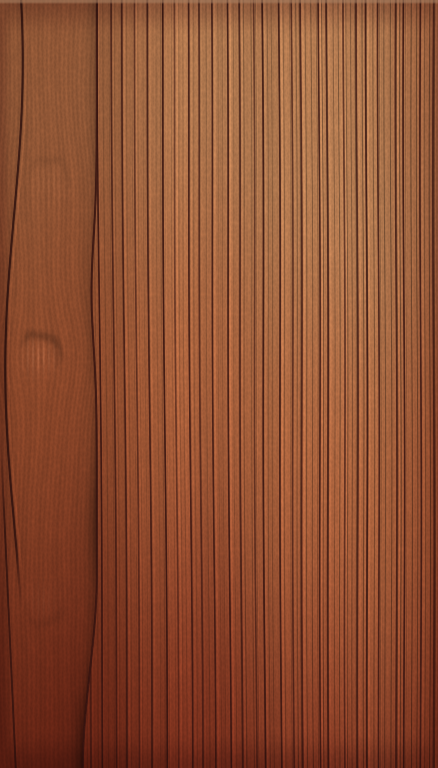
Give the GLSL for this texture, as a Shadertoy shader.

```glsl
// Warm timber panel: a knotty plank on the left, thin vertical ribs on the right.
// Ribs are one-dimensional cellular noise, fibres are fine cellular noise,
// and the plank grain is a sine wave bent around three knots.

float hash(vec2 p) {
    p = fract(p * vec2(0.1031, 0.1137));
    p += dot(p, p.yx + 33.33);
    return fract((p.x + p.y) * p.x * 17.0);
}

// Distance to the nearest scattered point
float cellular(vec2 p) {
    vec2 cell = floor(p);
    float nearest = 2.0;
    for (int j = -1; j <= 1; j++)
        for (int i = -1; i <= 1; i++) {
            vec2 c = cell + vec2(i, j);
            vec2 point = c + vec2(hash(c), hash(c + 71.0));
            nearest = min(nearest, length(p - point));
        }
    return nearest;
}

// Crisp line at signed distance d, smoothed over about one pixel
float line(float d, float halfWidth) {
    float soft = 0.6 / iResolution.x;
    return 1.0 - smoothstep(halfWidth - soft, halfWidth + soft, abs(d));
}

// x: groove darkness, y: lit edge beside it, z: random tone of the rib
vec3 grooves(float x, float count, float halfWidth, float seed) {
    float cell = floor(x * count);
    vec3 result = vec3(0.0);
    for (float i = -1.0; i <= 1.0; i++) {
        float id = cell + i;
        float centre = (id + 0.5 + 0.5 * (hash(vec2(id, seed)) - 0.5)) / count;
        float depth = 0.6 + 0.4 * hash(vec2(id, seed + 9.0));
        float d = x - centre;
        result.x = max(result.x, depth * line(d, halfWidth));
        result.y = max(result.y, depth * line(d - 0.0055, 0.002));
        if (d > 0.0) result.z = hash(vec2(id, seed + 23.0));
    }
    return result;
}

// Broad colour: red-brown below, orange in the middle, golden above
vec3 woodColor(vec2 uv) {
    vec3 redBrown = vec3(0.45, 0.175, 0.105);
    vec3 orange = vec3(0.63, 0.365, 0.225);
    vec3 golden = vec3(0.66, 0.45, 0.295);
    float h = uv.y + 0.14 * smoothstep(0.45, 0.8, uv.x) + 0.02 * sin(uv.x * 23.0);
    vec3 color = mix(redBrown, orange, smoothstep(-0.05, 0.55, h));
    color = mix(color, golden, smoothstep(0.45, 0.9, h));
    color *= mix(vec3(0.86, 0.76, 0.72), vec3(1.05), smoothstep(0.12, 0.5, uv.x));
    return color * mix(vec3(1.0), vec3(0.88, 0.80, 0.78), smoothstep(0.84, 1.0, uv.x));
}

vec3 plank(vec2 uv, vec2 p, float edge, vec3 color) {
    // Knots bend the grain and leave a faint rim with pale fibres inside
    float bend = 0.0, rim = 0.0, pale = 0.0;
    for (float i = 0.0; i < 3.0; i++) {
        vec2 knot = vec2(0.10 + 0.012 * sin(i * 4.0), 0.38 + 0.64 * i - 0.08 * i * i);
        vec2 d = p - knot;
        float strength = i == 1.0 ? 0.9 : 0.3;
        float r = length(d * vec2(1.0, 0.85)) + 0.004 * sin(d.x * 90.0 + i);
        bend += strength * d.x * exp(-dot(d, d) * 70.0);
        float side = smoothstep(-0.02, 0.05, i == 0.0 ? -d.y : d.y + 0.5 * d.x);
        rim += strength * side * exp(-pow(abs(r - 0.043) / 0.009, 2.0));
        pale += strength * exp(-r * r * 800.0) * pow(0.5 + 0.5 * sin(p.x * 520.0), 2.0);
    }
    float wave = 0.006 * sin(p.y * 5.0) + 0.003 * sin(p.y * 11.0 + p.x * 20.0);
    float grainX = p.x - 0.55 * bend + wave;
    color *= 1.0 + 0.04 * sin(grainX * 640.0) + 0.02 * sin(grainX * 170.0 + sin(p.y * 4.0));
    color *= 1.0 - 0.22 * rim;
    color += vec3(0.13, 0.10, 0.08) * pale;

    // Long winding cracks with a shadow and a lit lip
    vec3 crackColor = vec3(0.17, 0.06, 0.05);
    float crack = uv.x - 0.032 - 0.020 * cos(7.85 * (uv.y - 0.92));
    float reach = smoothstep(0.2, 0.3, uv.y);
    float lower = uv.x - 0.036 + 0.08 * uv.y;
    color *= 1.0 - 0.14 * reach * exp(-abs(crack) * 110.0);
    color *= 1.0 + 0.16 * reach * line(crack - 0.007, 0.0025);
    color = mix(color, crackColor, 0.8 * reach * line(crack, 0.0024));
    color = mix(color, crackColor, 0.7 * line(lower, 0.0022) * smoothstep(0.45, 0.3, uv.y));

    // Rounded shoulder with a deep hollow near the foot
    float hollow = exp(-pow(abs(uv.y - 0.32) / 0.08, 2.0)) + smoothstep(0.16, 0.04, uv.y);
    return color * (1.0 - (0.24 + 0.26 * hollow) * exp(-(edge - uv.x) * 60.0));
}

vec3 ribs(vec2 uv, vec3 color) {
    float lean = 0.018 * (1.0 - uv.y) * (1.0 - uv.x);
    float x = uv.x - lean + 0.0015 * sin(uv.y * 7.0 + uv.x * 9.0);
    vec3 coarse = grooves(x, 34.0, 0.0019, 3.0);
    vec3 fine = grooves(x, 78.0, 0.0012, 41.0);
    float fineShare = mix(0.14, 0.36, smoothstep(0.4, 0.75, uv.x));
    color *= 0.96 + 0.07 * coarse.z + 0.05 * fine.z;
    color *= 1.0 + 0.02 * sin(x * 733.0 + 2.0 * sin(uv.y * 3.0));
    color *= 1.0 + 0.12 * coarse.y;
    color *= 1.0 - fineShare * fine.x;
    return mix(color, vec3(0.21, 0.075, 0.06), 0.88 * coarse.x);
}

void mainImage(out vec4 fragColor, in vec2 fragCoord) {
    vec2 uv = fragCoord / iResolution.xy;
    vec2 p = fragCoord / iResolution.x;
    float edge = 0.221 - 0.032 * smoothstep(0.25, 0.0, uv.y)
               - 0.012 * exp(-pow(abs(uv.y - 0.62) / 0.1, 2.0));

    vec3 base = woodColor(uv);
    vec3 color = uv.x < edge ? plank(uv, p, edge, base) : ribs(uv, base);
    color = mix(color, vec3(0.21, 0.075, 0.06), 0.85 * line(uv.x - edge, 0.0024));

    // Short fibres and pores
    color *= 0.95 + 0.10 * cellular(p * vec2(190.0, 110.0));
    color *= 0.98 + 0.05 * cellular(p * vec2(90.0, 22.0));

    // Darkened border and worn pale top edge
    vec2 border = smoothstep(vec2(0.0), vec2(0.03, 0.05), min(uv, 1.0 - uv));
    color *= mix(vec3(0.83, 0.77, 0.78), vec3(1.0), border.x * border.y);
    color = mix(color, vec3(0.66, 0.50, 0.38), 0.6 * smoothstep(0.994, 0.998, uv.y));
    fragColor = vec4(color, 1.0);
}
```
